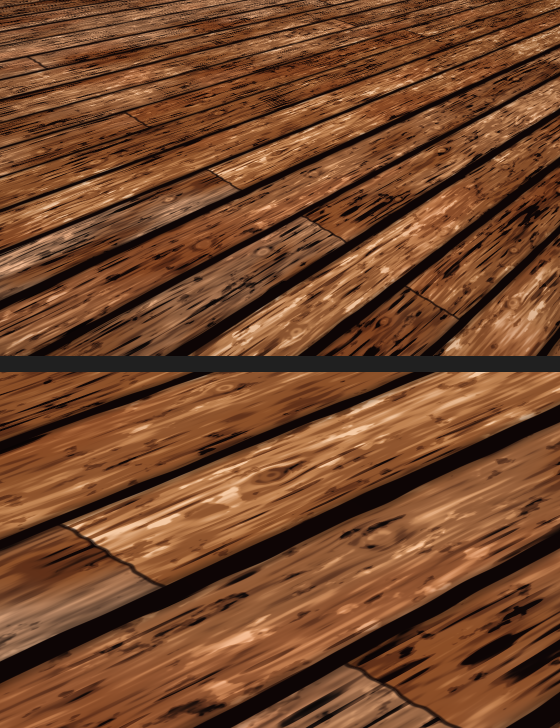
Top, the full canvas; bottom, a detail of the centre.
This texture is drawn by a Shadertoy shader. Its source:

```glsl
// A weathered timber deck seen at a slant: long planks run to a vanishing point at the
// upper right. A projective map gives (along, across) plank coordinates; stretched
// noise adds grain, cracks and knots, and hashes vary the gaps, joints and board tones.

const vec3 INK = vec3(0.05, 0.02, 0.02);
const vec3 UMBER = vec3(0.36, 0.18, 0.09);
const vec3 BROWN = vec3(0.52, 0.295, 0.145);
const vec3 OCHRE = vec3(0.69, 0.46, 0.27);
const vec3 CREAM = vec3(0.90, 0.75, 0.61);
const vec3 SILVERED = vec3(0.98, 0.75, 0.59);

float hash(vec2 p) {
    return fract(sin(dot(p, vec2(127.1, 311.7))) * 43758.5453);
}

float noise(vec2 p) {
    vec2 i = floor(p), f = fract(p);
    f = f * f * (3.0 - 2.0 * f);
    return mix(mix(hash(i), hash(i + vec2(1, 0)), f.x),
               mix(hash(i + vec2(0, 1)), hash(i + vec2(1, 1)), f.x), f.y);
}

float fbm(vec2 p) {
    float sum = 0.0, amp = 0.5;
    for (int i = 0; i < 4; i++) {
        sum += amp * noise(p);
        p = p * 2.03 + 7.1;
        amp *= 0.5;
    }
    return sum / 0.9375;
}

// Wood colour from dark to bleached, with a broad brown middle
vec3 woodRamp(float t) {
    vec3 c = mix(INK, UMBER, smoothstep(0.0, 0.2, t));
    c = mix(c, BROWN, smoothstep(0.24, 0.4, t));
    c = mix(c, OCHRE, smoothstep(0.5, 0.68, t));
    return mix(c, CREAM, smoothstep(0.68, 0.95, t));
}

// Deck plane: x = along, y = across (one unit per plank), z = pixel footprint
vec3 deckCoords(vec2 p, float pixel) {
    float side = 2.633 - p.x;
    float depth = 1.363 - p.y + 0.1 * side;
    float across = 5.13 * side / depth;
    float footprint = length(vec2(5.13, across)) / depth * pixel;
    across -= 4.87;
    float spread = across - 5.0;
    across -= 0.25 * exp(-spread * spread / 8.0);
    return vec3(4.0 * (p.x + 1.43) / depth, across, footprint);
}

// Offset from the knot of this cell, scaled so that its rim is at length 1
vec2 knotOffset(vec2 board, float row) {
    vec2 cell = vec2(floor(board.x / 2.6), row);
    vec2 centre = vec2((cell.x + 0.25 + 0.5 * hash(cell + 3.7)) * 2.6,
                       0.25 + 0.5 * hash(cell + 9.2));
    float size = mix(0.4, 0.85, hash(cell + 5.5));
    return (board - centre) / (vec2(0.2, 0.12) * size);
}

// Dark line where two boards of a row butt together
float jointLine(float along, float end, float aa) {
    return 1.0 - smoothstep(0.005, 0.02 + aa, abs(along - end));
}

vec3 deck(vec2 p, float pixel) {
    vec3 d = deckCoords(p, pixel);
    float along = d.x, aa = d.z;
    float row = floor(d.y), edge = floor(d.y + 0.5);

    // Butt joints split some rows into boards
    float period = row < 5.5 ? 2.0 : 4.0;
    float hasNear = float(row > -1.5 && mod(row, period) == (row < 5.5 ? 0.0 : 3.0));
    float hasFar = float(row > 6.0 && mod(row, 2.0) == 1.0);
    float rag = 0.03 * (noise(vec2(d.y * 14.0, row)) - 0.5);
    float nearEnd = 7.85 + 0.3 * (hash(vec2(row, 4.0)) - 0.5) + rag;
    float farEnd = 17.2 + 2.4 * (hash(vec2(row, 8.0)) - 0.5) + rag;
    float isNear = hasNear * step(along, nearEnd);
    float board = row * 3.0 + isNear + 2.0 * hasFar * step(farEnd, along);

    // Grain bends round the knots
    vec2 local = vec2(along, d.y - row);
    vec2 knot = knotOffset(local, row);
    float r = length(knot);
    vec2 q = vec2(along + board * 17.3, d.y);
    q.y += 0.08 * (noise(q * vec2(0.8, 2.5)) - 0.5);
    q.y -= 0.06 * knot.y * exp(-0.5 * r * r);
    float grain = fbm(q * vec2(1.3, 15.0));
    float fine = noise(q * vec2(4.5, 42.0));
    float patches = fbm(q * vec2(0.6, 1.7) + 31.0);
    float crack = smoothstep(0.62, 0.8, noise(q * vec2(2.1, 33.0) + 50.0));
    crack *= smoothstep(0.3, 0.6, noise(q * vec2(1.1, 3.0) + 12.0));
    float pits = smoothstep(0.62, 0.76, fbm(q * vec2(5.0, 12.0) + 80.0));
    float flecks = smoothstep(0.6, 0.75, fbm(q * vec2(4.0, 10.0) + 140.0));

    // Tone: grain, wear, knots and cracks
    float tone = 0.49 + 0.55 * (grain - 0.5) + 0.32 * (fine - 0.5) + 0.6 * (patches - 0.5);
    tone += 0.14 * (hash(vec2(board, 2.0)) - 0.5);
    tone += 0.3 * flecks * smoothstep(0.4, 0.6, patches);
    float rings = 0.5 + 0.5 * sin(r * 7.0 + 8.0 * grain);
    tone = mix(tone, 0.52 + 0.25 * rings, 0.65 * (1.0 - smoothstep(0.4, 1.0, r)));
    tone -= 0.3 * exp(-10.0 * (r - 1.1) * (r - 1.1)) * noise(knot * 2.0 + row);
    tone -= 0.42 * crack + 0.3 * pits;

    // Bleached boards: short near pieces and the distant rows
    float fromPale = row - 3.5;
    float pale = isNear * (0.35 + 0.65 * exp(-fromPale * fromPale / 4.0));
    pale = max(pale, 0.4 * hash(vec2(board, 6.0)) + 0.4 * smoothstep(7.0, 12.0, row));
    pale *= smoothstep(0.2, 0.55, patches);
    vec3 silver = SILVERED * clamp(tone * 1.1 + 0.12, 0.05, 1.0);
    vec3 col = mix(woodRamp(tone), silver, 0.8 * pale);
    float stain = smoothstep(0.55, 0.8, noise(q * vec2(0.5, 1.3)));
    col *= mix(vec3(1.0), vec3(0.95, 0.82, 0.74), 0.6 * stain);

    // Dark gaps with worn, shaded edges
    float halfGap = mix(0.07, 0.034, smoothstep(3.5, 5.5, edge)) * (0.6 + 0.8 * hash(vec2(edge, 1.0)));
    halfGap += 0.02 * (noise(vec2(along * 3.0, edge * 7.0 + step(edge, d.y))) - 0.5);
    float gapDist = abs(d.y - edge) - halfGap;
    col *= mix(0.68, 1.0, smoothstep(0.0, 0.08, gapDist));
    float joint = hasNear * jointLine(along, nearEnd, aa) + hasFar * jointLine(along, farEnd, aa);
    col = mix(col, INK, 0.75 * joint);
    return mix(INK, col, smoothstep(-aa, aa, gapDist));
}

void mainImage(out vec4 fragColor, in vec2 fragCoord) {
    vec3 sum = vec3(0.0);
    for (int i = 0; i < 4; i++) {
        vec2 jitter = vec2(i % 2, i / 2) * 0.5 - 0.25;
        sum += deck((fragCoord + jitter) / iResolution.y, 0.5 / iResolution.y);
    }
    vec2 centred = fragCoord / iResolution.xy - 0.5;
    fragColor = vec4(sum * 0.25 * (1.06 - 0.3 * dot(centred, centred)), 1.0);
}
```
